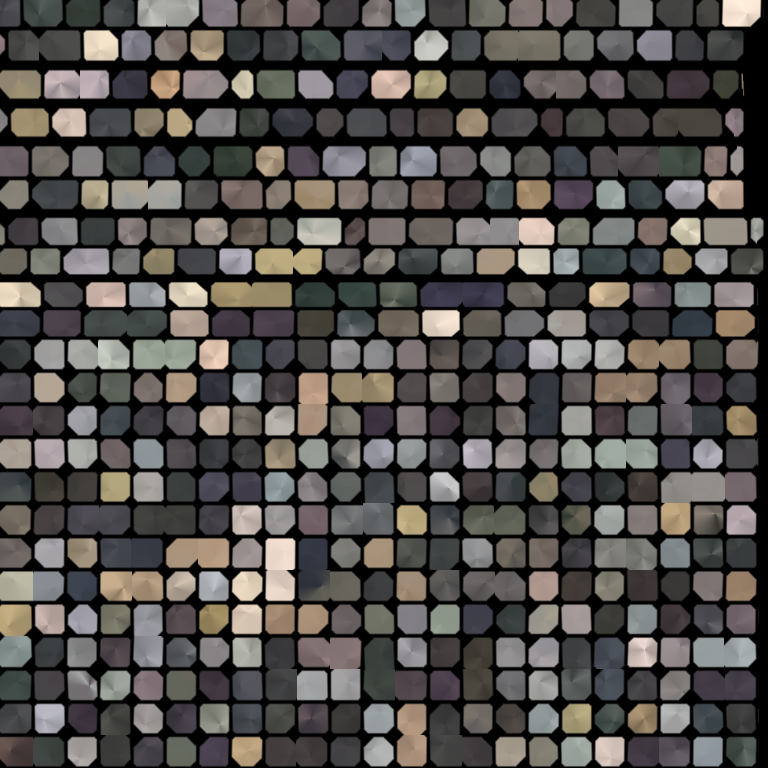
Give the GLSL for this texture, as a three.js fragment shader.

```glsl
varying vec2 vUv;

float hash(vec2 p) {
  return fract(sin(dot(p, vec2(127.1, 311.7))) * 43758.5453);
}

// Column edges wander a little, differently in every row
float columnEdge(float i, float row, float jitter) {
  return i + jitter * (hash(vec2(i, row) + 3.7) - 0.5);
}

// Some neighbouring stones are fused across their joint
float fusedSide(vec2 cell) {
  return max(step(0.9, hash(cell + 41.3)), step(cell.x, 0.5));
}

float fusedRow(float column, float edge) {
  return step(9.5, edge) * step(0.92, hash(vec2(column, edge) + 73.1));
}

// Half width of the joint under a row
float rowJoint(float edge) {
  bool wide = edge > 0.5 && edge < 8.5 && (mod(edge, 2.0) > 0.5 || edge == 2.0);
  return wide ? 0.0058 : 0.0024;
}

vec3 stoneColor(vec2 key, float warmth) {
  float pick = pow(hash(key + 11.9), mix(1.3, 0.72, warmth));
  vec3 slate = vec3(0.25, 0.25, 0.26);
  vec3 umber = vec3(0.45, 0.43, 0.41);
  vec3 silver = vec3(0.61, 0.61, 0.61);
  vec3 tan = vec3(0.66, 0.58, 0.46);
  vec3 cream = vec3(0.82, 0.75, 0.69);
  vec3 color = pick < 0.41 ? slate : pick < 0.63 ? umber : pick < 0.82 ? silver : pick < 0.93 ? tan : cream;
  vec3 tint = vec3(hash(key + 5.1), hash(key + 6.3), hash(key + 7.7)) - 0.5;
  return color * mix(0.85, 1.15, hash(key + 8.2)) + tint * vec3(0.07, 0.05, 0.07);
}

// Piecewise linear shading around an off-centre peak
float facets(vec2 p, vec2 key) {
  vec2 peak = (vec2(hash(key + 15.2), hash(key + 16.4)) - 0.5) * 0.018;
  float turn = (atan(p.y - peak.y, p.x - peak.x) / 6.28319 + 0.5) * 7.0;
  float sector = floor(turn);
  float a = hash(key + vec2(mod(sector, 7.0), 21.0));
  float b = hash(key + vec2(mod(sector + 1.0, 7.0), 21.0));
  return mix(a, b, fract(turn));
}

void main() {
  float x = vUv.x;
  float down = 1.0 - vUv.y;

  // Rows: ten uneven courses above, thirteen regular ones below
  bool regular = down > 0.44;
  float rowHeight = regular ? 0.0431 : 0.0448;
  float along = clamp((down - 0.0371) / 0.403, 0.0, 1.0);
  float sag = 0.0169 * sin(3.14159 * pow(along, 1.3));
  float level = regular ? (down - 0.44) / rowHeight : (down - 0.0371 - sag) / rowHeight;
  float row = floor(level) + (regular ? 10.0 : 1.0);

  // Columns: staggered above, aligned below
  bool seam = !regular && row > 7.5;
  float pitch = regular ? 0.0429 : seam ? 0.0547 : 0.0482;
  float jitter = regular ? 0.03 : seam ? 0.08 : 0.38;
  float shift = regular || seam ? 0.0 : hash(vec2(row, 9.4));
  float s = x / pitch + shift;
  float nearest = floor(s + 0.5);
  float column = nearest - step(s, columnEdge(nearest, row, jitter));
  vec2 cell = vec2(column, row);

  // Stone bounds inside the joints
  float left = (columnEdge(column, row, jitter) - shift) * pitch;
  float right = (columnEdge(column + 1.0, row, jitter) - shift) * pitch;
  float top = floor(level) * rowHeight;
  float joinLeft = fusedSide(cell);
  float joinTop = fusedRow(column, row - 1.0);
  vec2 low = vec2(left + mix(0.0023, -0.003, joinLeft),
                  top + mix(rowJoint(row - 1.0), -0.003, joinTop));
  vec2 high = vec2(right - mix(0.0023, -0.003, fusedSide(cell + vec2(1.0, 0.0))),
                   top + rowHeight - mix(rowJoint(row), -0.003, fusedRow(column, row)));
  float margin = regular || seam ? 0.987 : row > 5.5 || row < 0.5 ? 0.994 : 0.968;
  high.x = min(high.x, margin);

  // Box with uneven clipped corners
  vec2 p = vec2(x, level * rowHeight) - 0.5 * (low + high);
  vec2 q = abs(p + vec2(p.y, 0.0) * 0.08 * (hash(cell + 2.6) - 0.5)) - 0.5 * (high - low);
  float clip = 0.003 + 0.012 * pow(hash(cell + sign(p) * 0.31), 2.0);
  float d = max(max(q.x, q.y), (q.x + q.y + clip) * 0.7071);
  float stone = 1.0 - smoothstep(-0.0016, 0.0016, d);

  // Warm and pale courses recur between dark, cool ones
  float away = min(abs(row - 1.0), min(abs(row - 6.0), abs(row - 16.0)));
  float warmth = 1.0 - smoothstep(1.0, 2.5, away);

  // Fused stones share a colour; facets shade and stain it
  vec2 key = cell - vec2(joinLeft, joinTop * (1.0 - joinLeft));
  float shade = facets(p, cell);
  vec3 color = stoneColor(key, warmth);
  vec3 stain = stoneColor(key + 57.0, warmth);
  color = mix(color, stain, shade * 0.6 * pow(hash(cell + 31.0), 3.0));
  color *= 1.0 + (shade - 0.5) * mix(0.1, 0.4, hash(cell + 33.0));

  gl_FragColor = vec4(color * stone, 1.0);
}
```
